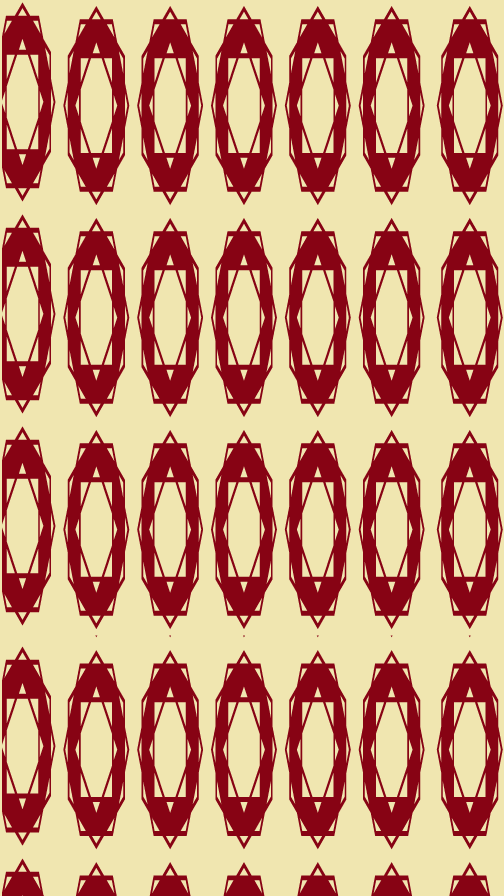
A WebGL 2 fragment shader for this pattern:

```glsl
#version 300 es
precision highp float;
// Rows of tall crimson medallions, each two crossed hexagons with a frame and a diamond, on cream.

#define FIRST vec2(0.0251, 0.1178)    // centre of the top left medallion, from the top left
#define PITCH vec2(0.0824, 0.2366)    // spacing of columns and rows
#define RADIUS vec2(0.0368, 0.1112)   // half width and half height of a medallion
#define LAST_COLUMN 6.0
#define COLUMN_GAP 0.0048             // extra space before the last column
#define ROW_GAP 0.0091                // extra space above the fourth row
#define FIRST_LIFT 0.0040             // rise of the first column
#define LINE 0.050                    // line width, relative to the radius
#define DIAMOND 0.67                  // reach of the inner diamond
#define MARGIN 0.0022                 // bare strip at the left edge
#define SAMPLES 4                     // antialiasing samples per axis

uniform vec2 u_resolution;
out vec4 fragColor;

const vec3 CREAM = vec3(0.94, 0.90, 0.69);
const vec3 CRIMSON = vec3(0.53, 0.01, 0.08);

// Signed distance to a unit hexagon with a point at the top
float hexagon(vec2 q) {
    q = abs(q);
    return max(q.x, dot(q, vec2(0.5, 0.8660254))) - 0.8660254;
}

// True within a line centred on the zero of d
bool onLine(float d) {
    return abs(d) < 0.5 * LINE;
}

// True where the medallion is inked; q has radius one
bool medallion(vec2 q) {
    float upright = hexagon(q);
    float flatTop = hexagon(q.yx);
    float frame = max(abs(q.x), abs(q.y)) - 0.5;
    float diamond = (abs(q.x) + abs(q.y) - DIAMOND) * 0.7071068;

    bool outlines = onLine(upright + 0.5 * LINE) || onLine(flatTop + 0.5 * LINE);
    bool body = max(upright, flatTop) < 0.0 && min(frame, diamond) > 0.0;
    bool inner = (onLine(frame) || onLine(diamond)) && min(frame, diamond) < 0.5 * LINE;
    return outlines || body || inner;
}

// Finds the nearest medallion and its small shifts; p runs down from the top left
float ink(vec2 p) {
    float lowerRows = step(FIRST.y + 2.5 * PITCH.y, p.y);
    vec2 cell = floor((p - vec2(0.0, lowerRows * ROW_GAP) - FIRST) / PITCH + 0.5);
    cell.x = min(cell.x, LAST_COLUMN);
    vec2 centre = FIRST + cell * PITCH;
    centre.x += COLUMN_GAP * step(LAST_COLUMN, cell.x);
    centre.y += ROW_GAP * lowerRows - FIRST_LIFT * (1.0 - step(0.5, cell.x));
    return medallion((p - centre) / RADIUS) ? step(MARGIN, p.x) : 0.0;
}

void main() {
    // Average the ink over a grid inside the pixel
    float coverage = 0.0;
    for (int j = 0; j < SAMPLES; j++) {
        for (int i = 0; i < SAMPLES; i++) {
            vec2 offset = (vec2(i, j) + 0.5) / float(SAMPLES) - 0.5;
            vec2 p = (gl_FragCoord.xy + offset) / u_resolution.y;
            coverage += ink(vec2(p.x, 1.0 - p.y));
        }
    }
    coverage /= float(SAMPLES * SAMPLES);
    fragColor = vec4(mix(CREAM, CRIMSON, coverage), 1.0);
}
```
